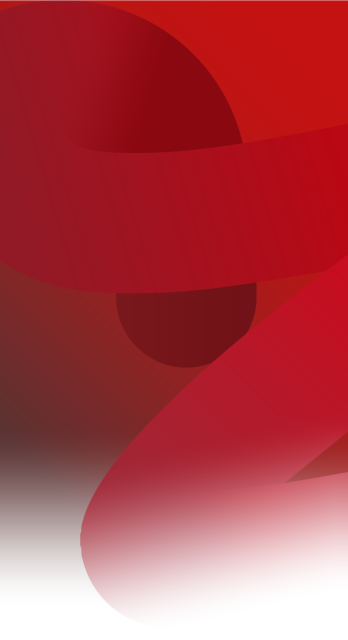
Give the GLSL for this background, as a Shadertoy shader.

```glsl
// Overlapping red ribbons: a dark loop, a sweeping band and a folded lower band
// over a diagonal red-to-brown gradient that dissolves to white at the bottom.
// Each edge is a curve height y(x) or a distance, filled with antialiased cover.

// The canvas is UNITS units tall; x runs right and y runs down from the top.
const float UNITS = 766.0;

const vec3 WHITE       = vec3(1.0);
const vec3 BACK_DARK   = vec3(0.35, 0.20, 0.20);
const vec3 BACK_BRIGHT = vec3(0.77, 0.07, 0.07);
const vec3 CAP_LEFT    = vec3(0.47, 0.09, 0.11);
const vec3 CAP_RIGHT   = vec3(0.44, 0.07, 0.09);
const vec3 BAND_LEFT   = vec3(0.57, 0.10, 0.15);
const vec3 BAND_RIGHT  = vec3(0.73, 0.03, 0.08);
const vec3 LOOP_SHADE  = vec3(0.54, 0.03, 0.06);
const vec3 FOLD_LOW    = vec3(0.63, 0.15, 0.21);
const vec3 FOLD_HIGH   = vec3(0.78, 0.05, 0.12);
const vec3 RETURN_RED  = vec3(0.73, 0.13, 0.19);

const vec2  LOOP_CENTER = vec2(75.0, 221.0);
const float LOOP_RADIUS = 221.0;
const vec2  CAP_CENTER  = vec2(223.0, 356.0);
const float CAP_RADIUS  = 84.0;
const float BAND_APEX   = 165.0;
const float HOOK_WIDTH  = 88.0;
const float HOOK_HEIGHT = 40.0;
const vec2  FOLD_CENTER = vec2(203.0, 645.0);
const float FOLD_RADIUS = 107.0;
const vec2  FADE_RANGE  = vec2(508.0, 732.0);

// Antialiased coverage of the region d < 0
float cover(float d) {
    return clamp(0.5 - d / max(fwidth(d), 1e-4), 0.0, 1.0);
}

// Rise of a ribbon edge to the right of its lowest point
float sweep(float s) {
    s = max(s, 0.0) / 128.0;
    return 29.0 * (sqrt(1.0 + s * s) - 1.0);
}

// Upper band edge: rounded hook on the left, sweep on the right
float bandTop(float x) {
    float s = x - BAND_APEX;
    float h = clamp(-s / HOOK_WIDTH, 0.0, 1.0);
    float hook = HOOK_HEIGHT * (1.0 - pow(1.0 - h * h * h, 1.0 / 3.0));
    return 183.0 - hook - sweep(s);
}

float bandBottom(float x) {
    float s = x - BAND_APEX;
    return 351.0 - 39.0 * pow(max(-s, 0.0) / 165.0, 2.84) - 0.9 * sweep(s);
}

// Upper edge of the fold: a parabola turning vertical at its left end
float foldTop(float x) {
    float u = max(x - FOLD_CENTER.x + FOLD_RADIUS, 0.0) / 320.0;
    float t = 1.0 - sqrt(u);
    return 542.0 - 237.0 * u + 103.0 * t * t;
}

float foldBottom(float x) {
    float s = min(x - FOLD_CENTER.x, 0.0);
    return FOLD_CENTER.y + sqrt(max(FOLD_RADIUS * FOLD_RADIUS - s * s, 0.0));
}

float whiteFade(float y) {
    return smoothstep(FADE_RANGE.x, FADE_RANGE.y, y);
}

void mainImage(out vec4 fragColor, in vec2 fragCoord) {
    vec2 p = vec2(fragCoord.x, iResolution.y - fragCoord.y) * UNITS / iResolution.y;

    // Background
    float diagonal = clamp((p.x - p.y + 520.0) / 836.0, 0.0, 1.0);
    vec3 color = mix(BACK_BRIGHT, BACK_DARK, pow(1.0 - diagonal, 1.7));
    color = mix(color, WHITE, whiteFade(p.y));

    // Round end of the loop, hanging below the band
    float cap = length(vec2(p.x - CAP_CENTER.x, max(p.y - CAP_CENTER.y, 0.0))) - CAP_RADIUS;
    vec3 capColor = mix(CAP_LEFT, CAP_RIGHT, smoothstep(139.0, 307.0, p.x));
    color = mix(color, capColor, cover(max(cap, 260.0 - p.y)));

    // Loop, darkening to the right of the hook
    float bandMix = clamp((p.x + 0.3 * (200.0 - p.y)) / 416.0, 0.0, 1.0);
    vec3 bandColor = mix(BAND_LEFT, BAND_RIGHT, bandMix);
    float shade = smoothstep(65.0, 190.0, p.x + 0.3 * (p.y - 150.0));
    float loop = max(length(p - LOOP_CENTER) - LOOP_RADIUS, p.y - 230.0);
    color = mix(color, mix(bandColor, LOOP_SHADE, shade), cover(loop));

    // Sweeping band
    float band = max(bandTop(p.x) - p.y, p.y - bandBottom(p.x));
    color = mix(color, bandColor, cover(band));

    // Folded band: a diagonal arm joined to a returning lower arm
    float returnTop = 588.0 - sweep(p.x - 225.0);
    float armEdge = p.y - 517.0 - 0.81 * (416.0 - p.x);
    float fold = max(foldTop(p.x) - p.y, p.y - foldBottom(p.x));
    fold = max(fold, FOLD_CENTER.x - FOLD_RADIUS - p.x);
    fold = max(fold, min(armEdge, returnTop - p.y));
    float foldMix = clamp((p.x - p.y + 420.0) / 506.0, 0.0, 1.0);
    vec3 foldColor = mix(FOLD_LOW, FOLD_HIGH, foldMix);
    float returning = cover(returnTop - p.y) * smoothstep(215.0, 350.0, p.x);
    foldColor = mix(foldColor, RETURN_RED, returning);
    float fadeDelay = mix(50.0, -20.0, clamp((p.x - 100.0) / 300.0, 0.0, 1.0));
    foldColor = mix(foldColor, WHITE, whiteFade(p.y - fadeDelay));
    color = mix(color, foldColor, cover(fold));

    // Pale hairline along the top
    color = mix(color, WHITE, 0.35 * (1.0 - smoothstep(0.5, 2.0, p.y)));

    fragColor = vec4(color, 1.0);
}
```
